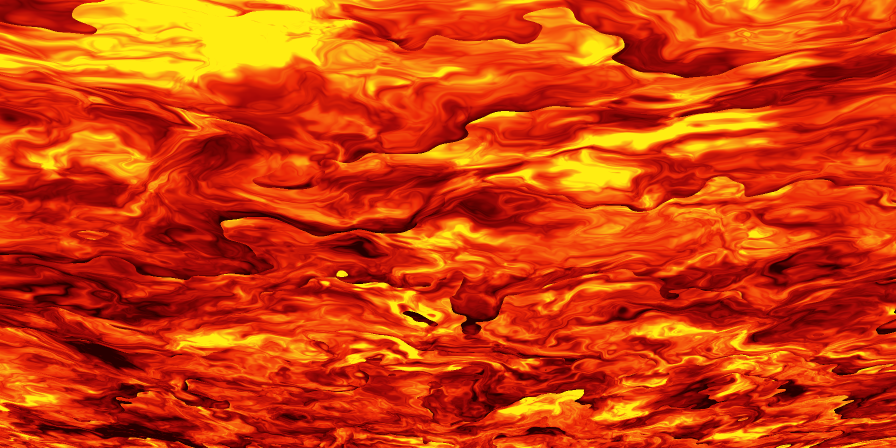
Give the GLSL for this texture, as a Shadertoy shader.

```glsl
// Molten rock: crumpled, glowing sheets that shrink towards the bottom edge.
// Domain-warped value noise is cut into overlapping layers, then streaks and
// creases are summed into one heat value that indexes a fire palette.

const float HORIZON     = 0.30;  // smaller = stronger shrinking at the bottom
const vec2  GRAIN       = vec2(2.5, 7.2);   // feature frequency across, up
const float WARP        = 2.9;   // strength of the folding
const float LAYER_RATE  = 0.6;   // sheets per unit of folded height
const float LAYER_WAVE  = 3.0;   // undulation of the sheet edges
const float LAYER_SHADE = 1.3;   // bright crest to dark foot
const float PATCHES     = 0.60;  // weights of the heat components
const float CREASES     = 0.58;
const float STREAKS     = 0.52;
const float HEAT_BIAS   = -0.10;
const vec2  GLOW_CENTER = vec2(0.50, 1.00);
const vec2  GLOW_SIZE   = vec2(0.36, 0.19);
const float GLOW_HEAT   = 1.8;
const int   AA          = 2;     // samples per pixel side

const vec3 CHAR    = vec3(0.16, 0.00, 0.00);
const vec3 MAROON  = vec3(0.44, 0.01, 0.01);
const vec3 CRIMSON = vec3(0.67, 0.04, 0.03);
const vec3 RED     = vec3(0.92, 0.15, 0.03);
const vec3 ORANGE  = vec3(0.97, 0.39, 0.06);
const vec3 AMBER   = vec3(0.98, 0.63, 0.08);
const vec3 YELLOW  = vec3(1.00, 0.93, 0.07);

const mat2 TURN = mat2(0.88, 0.48, -0.48, 0.88);

float hash(vec2 cell) {
    vec3 p = fract(cell.xyx * 0.1031);
    p += dot(p, p.yzx + 33.33);
    return fract((p.x + p.y) * p.z);
}

float noise(vec2 p) {
    vec2 i = floor(p), f = p - i;
    f = f * f * (3.0 - 2.0 * f);
    return mix(mix(hash(i), hash(i + vec2(1, 0)), f.x),
               mix(hash(i + vec2(0, 1)), hash(i + vec2(1, 1)), f.x), f.y);
}

// Fractal noise, centred on zero with a deviation near 0.12
float fbm(vec2 p) {
    float sum = 0.0, amp = 0.5;
    for (int i = 0; i < 4; i++) {
        sum += amp * (noise(p) - 0.5);
        p = TURN * p * 2.03 + 17.3;
        amp *= 0.5;
    }
    return sum;
}

// Folded noise: thin dark valleys between broad bright swells
float creases(vec2 p) {
    float sum = 0.0, amp = 1.0, total = 0.0;
    for (int i = 0; i < 4; i++) {
        sum += amp * abs(2.0 * noise(p) - 1.0);
        total += amp;
        p = TURN * p * 2.1 + 9.7;
        amp *= 0.6;
    }
    return sum / total - 0.35;
}

vec2 fbm2(vec2 p) {
    return vec2(fbm(p), fbm(p + vec2(41.7, 23.9)));
}

// Heat in deviations from the mean; uv has unit height
float heat(vec2 uv) {
    float depth = uv.y + HORIZON;
    vec2 p = GRAIN * vec2((uv.x - 1.0) / depth, log(depth)) + 60.0;

    // Overlapping sheets, each with its own piece of texture
    vec2 fold = fbm2(p * vec2(0.9, 0.7));
    float height = p.y * LAYER_RATE + LAYER_WAVE * fold.y;
    float sheet = floor(height);
    float rise = height - sheet;
    vec2 q = p + vec2(7.3 * sheet, 0.0);

    // Fold the texture within the sheet
    vec2 w = q + WARP * fbm2(q + WARP * fold + 5.2);

    float z = PATCHES * fbm(w * 0.8 + 3.1) / 0.124
            + CREASES * creases(w * 1.5) / 0.142
            + STREAKS * fbm(w * vec2(0.9, 3.2) + 80.0) / 0.124;
    z += LAYER_SHADE * (rise - 0.5) * 1.6 * noise(p * 0.8 + 31.0);
    z -= 0.6 * smoothstep(0.10, 0.0, rise);

    // Hot patch and a slightly warmer upper part
    vec2 d = (uv - GLOW_CENTER) / GLOW_SIZE;
    z += GLOW_HEAT * exp(-dot(d, d));
    z += 0.25 * smoothstep(0.5, 1.0, uv.y);
    return z + HEAT_BIAS;
}

float ramp(float a, float b, float x) {
    return clamp((x - a) / (b - a), 0.0, 1.0);
}

vec3 firePalette(float z) {
    vec3 c = mix(CHAR, MAROON, ramp(-2.4, -1.5, z));
    c = mix(c, CRIMSON, ramp(-1.5, -0.62, z));
    c = mix(c, RED, ramp(-0.62, 0.2, z));
    c = mix(c, ORANGE, ramp(0.2, 0.97, z));
    c = mix(c, AMBER, ramp(0.97, 1.47, z));
    return mix(c, YELLOW, ramp(1.47, 2.0, z));
}

void mainImage(out vec4 fragColor, in vec2 fragCoord) {
    vec3 color = vec3(0.0);
    for (int k = 0; k < AA * AA; k++) {
        vec2 offset = (vec2(k % AA, k / AA) + 0.5) / float(AA) - 0.5;
        color += firePalette(heat((fragCoord + offset) / iResolution.y));
    }
    fragColor = vec4(color / float(AA * AA), 1.0);
}
```
